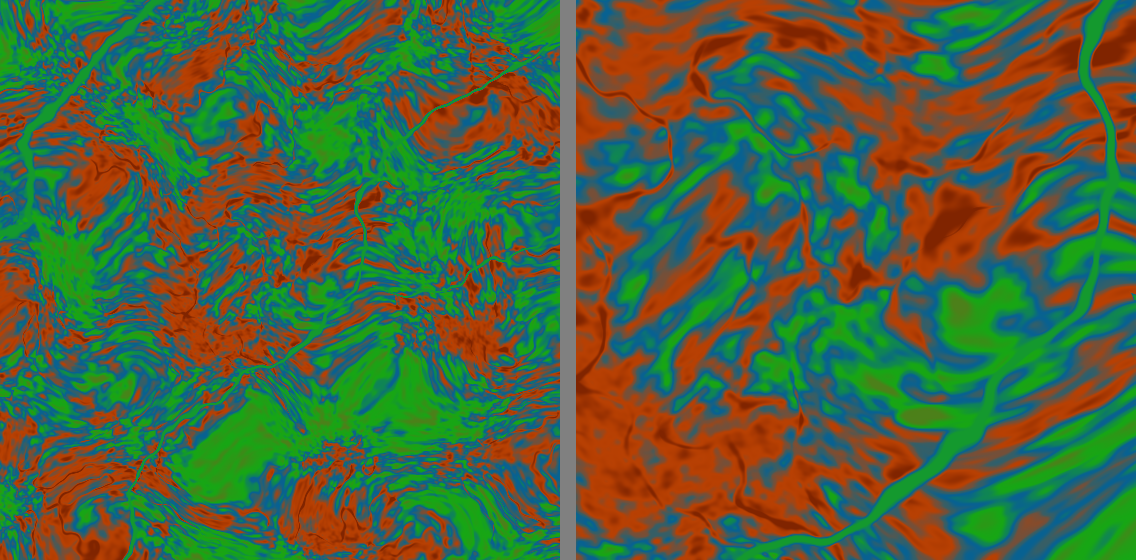
Left: the whole. Right: its middle third, enlarged.
Write a Shadertoy shader that draws this texture map.

```glsl
const float BIAS = 0.24;           // shifts the balance from orange to green
const float BROAD_GAIN = 0.74;     // strength of the large regions
const float ROUGH_MAX = 0.64;      // fine detail between the regions
const float ROUGH_MIN = 0.30;      // fine detail inside the regions
const float VEIN_DEPTH = 1.45;
const float BANK_DEPTH = 1.25;
const float BANK_WIDTH = 0.032;
const float STREAM_LEVEL = 1.25;
const float MAIN_WIDTH = 0.0055;   // half widths of the streams
const float WEST_WIDTH = 0.013;
const float EAST_WIDTH = 0.0035;
const vec2 BROAD_SCALE = vec2(3.6, 5.8);
const vec2 FINE_SCALE = vec2(29.0, 40.0);

// Colour ramp from low to high, with the level of each colour
const int STEPS = 8;
const vec3 RAMP[STEPS] = vec3[STEPS](
    vec3(0.50, 0.14, 0.00), vec3(0.72, 0.25, 0.01),
    vec3(0.46, 0.31, 0.22), vec3(0.21, 0.37, 0.40),
    vec3(0.03, 0.38, 0.57), vec3(0.06, 0.52, 0.33),
    vec3(0.09, 0.65, 0.08), vec3(0.30, 0.50, 0.10));
const float LEVEL[STEPS] = float[STEPS](
    -2.7, -1.15, -0.59, -0.18, 0.36, 0.92, 1.5, 2.8);

vec2 gradientAt(ivec2 cell) {
    uvec2 q = uvec2(cell) * uvec2(1597u, 3812u + 1u);
    uint h = (q.x ^ q.y) * 747796405u + 28913u;
    h = ((h >> 15u) ^ h) * 277803737u;
    h ^= h >> 16u;
    float angle = float(h & 65535u) * 6.2831853 / 65536.0;
    return vec2(cos(angle), sin(angle));
}

// Gradient noise scaled to roughly unit variance
float noise(vec2 p) {
    vec2 base = floor(p), f = p - base;
    ivec2 c = ivec2(base);
    vec2 u = f * f * f * (f * (f * 6.0 - 15.0) + 10.0);
    float a = dot(gradientAt(c), f);
    float b = dot(gradientAt(c + ivec2(1, 0)), f - vec2(1.0, 0.0));
    float d = dot(gradientAt(c + ivec2(0, 1)), f - vec2(0.0, 1.0));
    float e = dot(gradientAt(c + ivec2(1, 1)), f - vec2(1.0, 1.0));
    return 4.8 * mix(mix(a, b, u.x), mix(d, e, u.x), u.y);
}

// Thin winding lines along the zero contour, broken up by a mask
float vein(vec2 p, float scale, float width) {
    float line = smoothstep(width, 0.0, abs(noise(p * scale)));
    return line * smoothstep(-0.5, 0.5, noise(p * scale * 0.6 + 31.0));
}

// Distances to the three streams
float mainStream(vec2 p) {
    float phase = (p.y - 0.2) * 12.3;
    float x = 0.18 + 0.8 * p.y - 0.065 * cos(phase);
    float slope = 0.8 + 0.8 * sin(phase);
    return abs(p.x - x) / sqrt(1.0 + slope * slope);
}

float westStream(vec2 p) {
    float upper = max(p.y - 0.77, 0.0), lower = max(0.62 - p.y, 0.0);
    float x = 0.045 + 1.05 * upper - 1.3 * lower;
    return abs(p.x - x) * (upper + lower > 0.0 ? 0.68 : 1.0);
}

float eastStream(vec2 p) {
    float y = 0.5 + 0.25 * (p.x - 0.75) - 0.025 * sin((p.x - 0.69) * 16.0);
    return max(abs(p.y - y) * 0.95, 0.66 - p.x);
}

// Lowers the banks, then cuts a bright channel
float carve(float level, float d, float width, float bankMask) {
    float bank = exp(-d * d / (BANK_WIDTH * BANK_WIDTH));
    level -= BANK_DEPTH * bank * bankMask;
    return mix(level, STREAM_LEVEL, smoothstep(width, width * 0.35, d));
}

vec3 rampColor(float level) {
    vec3 color = RAMP[0];
    for (int i = 1; i < STEPS; i++)
        color = mix(color, RAMP[i], smoothstep(LEVEL[i - 1], LEVEL[i], level));
    return color;
}

void mainImage(out vec4 fragColor, in vec2 fragCoord) {
    vec2 p = fragCoord / iResolution.y;

    // Bent and jagged coordinates
    vec2 bent = p + 0.03 * vec2(noise(p * 5.0 + 7.0), noise(p * 5.0 + 53.0));
    vec2 jitter = vec2(noise(p * 38.0 + 11.0), noise(p * 38.0 + 91.0));
    vec2 jagged = bent + 0.0035 * jitter;

    // Large regions and fine grain
    float broad = noise(bent * BROAD_SCALE + 17.0)
                + 0.5 * noise(jagged * BROAD_SCALE * 2.3 + 41.0);
    float fine = noise(jagged * FINE_SCALE)
               + 0.7 * noise(bent * FINE_SCALE * 2.1 + 5.0)
               + 0.3 * noise(bent * FINE_SCALE * 3.7 + 23.0);
    float rough = mix(ROUGH_MAX, ROUGH_MIN, smoothstep(0.6, 1.8, abs(broad)));
    float level = BIAS + BROAD_GAIN * broad + rough * fine;

    // Veins
    float veins = max(vein(jagged + 3.0, 7.0, 0.2), vein(jagged + 9.0, 14.0, 0.3));
    level -= VEIN_DEPTH * veins * smoothstep(2.0, 0.6, broad);

    // Streams
    vec2 course = p + 0.002 * jitter
                + 0.007 * vec2(noise(p * 12.0 + 61.0), noise(p * 12.0 + 77.0));
    float bankMask = smoothstep(-1.0, 0.8, noise(bent * 9.0 + 29.0));
    level = carve(level, eastStream(course), EAST_WIDTH, bankMask * 0.7);
    level = carve(level, mainStream(course), MAIN_WIDTH, bankMask);
    level = carve(level, westStream(course), WEST_WIDTH, bankMask);

    fragColor = vec4(rampColor(level), 1.0);
}
```
